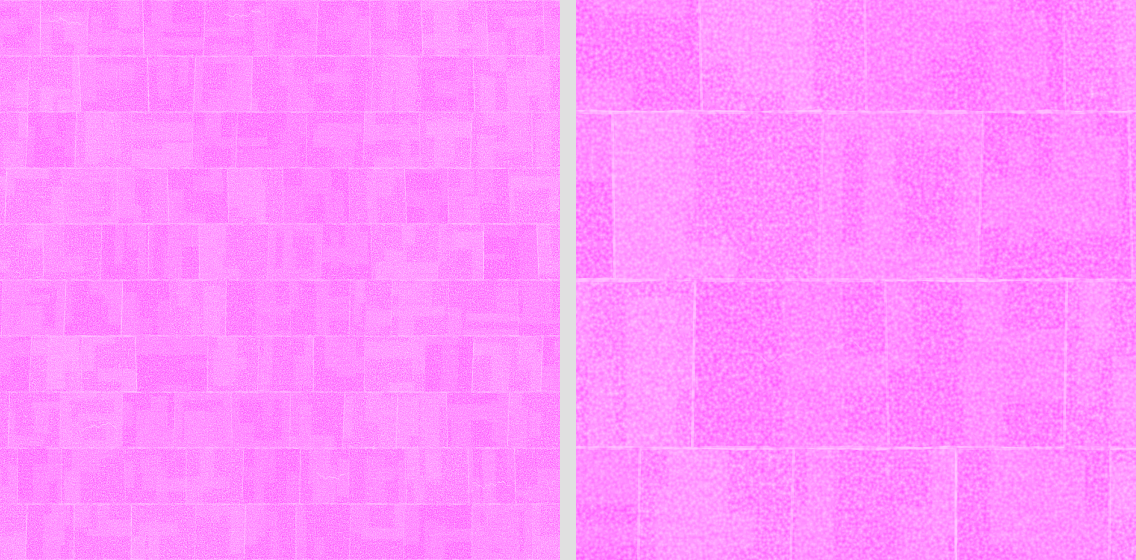
Left, the full canvas; right, a detail of the centre.
Give the GLSL for this texture, as a Shadertoy shader.

```glsl
const float TILES = 10.0;
const vec3 DARK_PINK = vec3(1.0, 0.35, 1.0);
const vec3 PALE_PINK = vec3(1.0, 0.85, 1.0);

float hash(vec2 p) {
    vec3 q = fract(vec3(p.xyx) * 0.1031);
    q += dot(q, q.yzx + 33.33);
    return fract((q.x + q.y) * q.z);
}

vec2 hash2(vec2 p) {
    return vec2(hash(p + 17.3), hash(p + 61.7));
}

// Distance to the nearest scattered point
float cellular(vec2 p) {
    vec2 cell = floor(p);
    float nearest = 4.0;
    for (int y = -1; y <= 1; y++)
    for (int x = -1; x <= 1; x++) {
        vec2 c = cell + vec2(x, y);
        vec2 d = c + hash2(c) - p;
        nearest = min(nearest, dot(d, d));
    }
    return sqrt(nearest);
}

float layeredSines(float x, float seed) {
    return sin(x * 9.0 + seed) * 0.5 + sin(x * 23.0 + seed * 2.3) * 0.3
         + sin(x * 51.0 + seed * 4.1) * 0.2;
}

float stroke(float dist, float halfWidth, float pixel) {
    return clamp((halfWidth - abs(dist)) / pixel + 0.5, 0.0, 1.0);
}

float boxMask(vec2 p, vec2 center, vec2 halfSize, float blur) {
    vec2 d = abs(p - center) - halfSize;
    return 1.0 - smoothstep(-blur, blur, max(d.x, d.y));
}

// Uneven, slightly leaning joint between two tiles of a row
float jointX(float index, float row, float height) {
    vec2 id = vec2(mod(index, TILES), row);
    float jitter = (hash(id + 5.0) - 0.5) * 0.32;
    float lean = (hash(id + 29.0) - 0.5) * 0.09 * (height - 0.5);
    return index + 0.1 + 0.65 * hash(vec2(row, 83.0)) + jitter + lean;
}

// Overlapping pale rectangles inside a tile
float patches(vec2 p, vec2 id, float blur) {
    float cover = 0.0;
    for (int i = 0; i < 4; i++) {
        vec2 seed = id + float(i) * 13.0 + 101.0;
        vec2 center = hash2(seed);
        vec2 size = hash2(seed + 41.0);
        bool upright = hash(seed + 7.0) < 0.65;
        vec2 halfSize = upright ? vec2(0.08 + 0.12 * size.x, 0.2 + 0.4 * size.y)
                                : vec2(0.2 + 0.4 * size.x, 0.05 + 0.11 * size.y);
        float strength = 0.55 + 0.45 * hash(seed + 3.0);
        cover = max(cover, strength * boxMask(p, center, halfSize, blur));
    }
    // Some tiles carry a pale border
    float border = 1.0 - boxMask(p, vec2(0.5), vec2(0.36), blur);
    return max(cover, border * step(0.82, hash(id + 211.0)) * 0.8);
}

// Thin wandering crack, present on few tiles
float crack(vec2 p, vec2 id, float pixel) {
    float seed = hash(id + 307.0) * 6.283;
    float path = 0.2 + 0.6 * hash(id + 313.0) + 0.07 * layeredSines(p.x, seed);
    float start = 0.4 * hash(id + 317.0);
    float span = smoothstep(start, start + 0.08, p.x) * (1.0 - smoothstep(0.85, 1.0, p.x));
    float chance = hash(id + 331.0);
    float strength = chance > 0.95 ? 0.9 : (chance > 0.78 ? 0.3 : 0.0);
    return strength * span * stroke(p.y - path, 0.007, pixel);
}

void mainImage(out vec4 fragColor, in vec2 fragCoord) {
    vec2 uv = fragCoord / iResolution.xy;
    vec2 grid = uv * TILES;
    float pixel = TILES / iResolution.y;
    float row = floor(grid.y);
    float height = fract(grid.y);

    // Find the tile and its side joints
    float left = -9.0, right = 99.0, index = 0.0;
    float base = floor(grid.x);
    for (int i = -2; i <= 2; i++) {
        float x = jointX(base + float(i), row, height);
        if (x <= grid.x) { left = x; index = base + float(i); }
        else right = min(right, x);
    }
    vec2 id = vec2(mod(index, TILES), row);
    vec2 rightId = vec2(mod(index + 1.0, TILES), row);
    vec2 local = vec2((grid.x - left) / (right - left), height);

    // Tile tone, patches and fine grain
    float cover = patches(local, id, 0.5 * pixel + 0.008);
    float tone = 0.533 + 0.07 * (hash(id + 401.0) - 0.5) + 0.062 * cover;
    float grain = cellular(uv * 370.0 + 9.0) - cellular(uv * 430.0);
    float streak = 0.46 - cellular(uv * vec2(40.0, 190.0));
    tone += grain * mix(0.21, 0.14, cover) + streak * 0.045;

    // Worn joints and cracks
    float wear = mix(0.45, 1.0, smoothstep(-0.25, 0.2, 0.46 - cellular(uv * 170.0)));
    float wobble = 0.006 * layeredSines(grid.x, row);
    float rowJoint = stroke(min(height, 1.0 - height) + wobble, 0.010, pixel)
                   * mix(0.45, 1.0, hash(id + 503.0));
    float sideJoint = max(stroke(grid.x - left, 0.008, pixel) * mix(0.3, 1.0, hash(id + 509.0)),
                          stroke(right - grid.x, 0.008, pixel) * mix(0.3, 1.0, hash(rightId + 509.0)));
    float lines = max(max(rowJoint, sideJoint) * wear, crack(local, id, pixel));
    tone = mix(tone, max(tone, 0.79), lines);

    fragColor = vec4(mix(DARK_PINK, PALE_PINK, clamp((tone - 0.35) / 0.5, 0.0, 1.0)), 1.0);
}
```
